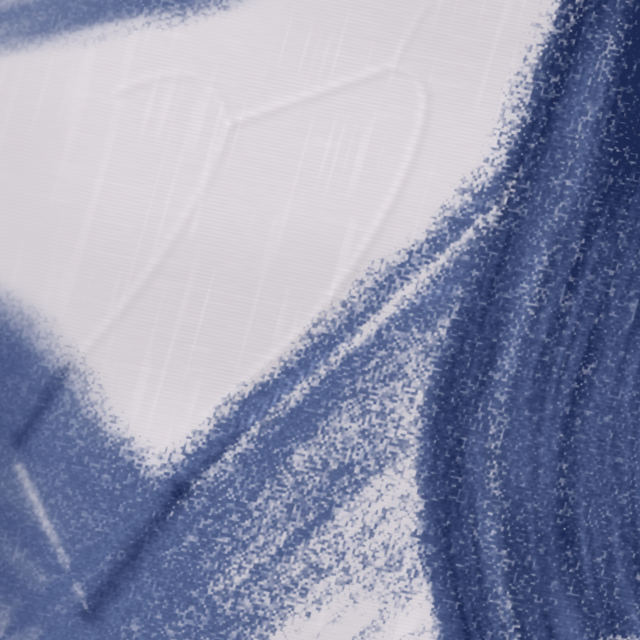
This texture is drawn by a three.js fragment shader. Its source:

```glsl
// Draped white linen with speckled indigo brush strokes, slubs and raised seams.
#define CLOTH vec3(0.862, 0.842, 0.864)
#define INK_MID vec3(0.40, 0.47, 0.65)
#define INK_DEEP vec3(0.10, 0.15, 0.315)
#define GRAIN 225.0
#define RIBS 165.0
#define SEAM_WIDTH 0.008
#define SPECKLE_EDGE 0.40
#define SOAK 0.22

varying vec2 vUv;

float hash(vec2 p) {
  vec3 q = fract(vec3(p.xyx) * 0.1031);
  q += dot(q, q.yzx + 33.33);
  return fract((q.x + q.y) * q.z);
}

float noise(vec2 p) {
  vec2 i = floor(p), f = fract(p);
  f = f * f * (3.0 - 2.0 * f);
  return mix(mix(hash(i), hash(i + vec2(1, 0)), f.x),
             mix(hash(i + vec2(0, 1)), hash(i + vec2(1, 1)), f.x), f.y);
}

float segment(vec2 p, vec2 a, vec2 b) {
  vec2 d = b - a;
  return length(p - a - d * clamp(dot(p - a, d) / dot(d, d), 0.0, 1.0));
}

// Distance to a quadratic curve, walked in short chords
float curve(vec2 p, vec2 a, vec2 b, vec2 c) {
  float d = 9.0;
  vec2 last = a;
  for (int i = 1; i <= 8; i++) {
    float t = float(i) / 8.0;
    vec2 next = mix(mix(a, b, t), mix(b, c, t), t);
    d = min(d, segment(p, last, next));
    last = next;
  }
  return d;
}

float bump(float d, float w) { return exp(-d * d / (w * w)); }

float smoothMin(float a, float b, float k) {
  float h = max(k - abs(a - b), 0.0) / k;
  return min(a, b) - h * h * k * 0.25;
}

// Raised seams on the bare cloth
float seams(vec2 p) {
  float d = curve(p, vec2(0.36, 0.81), vec2(0.50, 0.86), vec2(0.60, 0.895));
  d = min(d, curve(p, vec2(0.60, 0.895), vec2(0.685, 0.90), vec2(0.65, 0.79)));
  d = min(d, curve(p, vec2(0.65, 0.79), vec2(0.61, 0.66), vec2(0.48, 0.495)));
  d = min(d, segment(p, vec2(0.48, 0.495), vec2(0.32, 0.35)));
  float e = curve(p, vec2(0.18, 0.86), vec2(0.33, 0.93), vec2(0.355, 0.81));
  e = min(e, curve(p, vec2(0.355, 0.81), vec2(0.30, 0.64), vec2(0.13, 0.455)));
  e = min(e, segment(p, vec2(0.66, 0.99), vec2(0.61, 0.90)) + 0.004);
  return bump(d, SEAM_WIDTH) + 0.7 * bump(e, SEAM_WIDTH);
}

void main() {
  vec2 p = vUv;
  vec2 weave = vec2(dot(p, vec2(0.96, -0.27)), dot(p, vec2(0.2, 0.98)));
  float wobble = (noise(p * 14.0) - 0.5) * 0.02;

  // Stroke outlines: distances inside each painted area
  float bend = sqrt((p.y - 0.36) * (p.y - 0.36) + 0.004);
  float foot = max(0.25 - p.y, 0.0);
  float right = p.x - 0.645 - 0.165 * (p.y - 0.36 + bend) - 0.6 * foot * foot;
  float edge = smoothMin(0.25 + 1.1 * (p.y - 0.284), 0.79 + 0.32 * (p.y - 0.857), 0.06);
  float middle = (p.x - edge) * 0.67;
  float left = (0.583 - 0.9 * p.x - 1.2 * p.x * p.x - p.y) * 0.7;
  float top = p.y - 0.895 - 0.23 * p.x;

  // Ink density of each area, with bristle streaks along it
  float along = dot(p, vec2(0.74, 0.67));
  float bristle = noise(vec2(middle * 42.0, along * 3.5)) * 0.6
                + noise(vec2(middle * 95.0, along * 7.0)) * 0.4;
  float midInk = 0.58 - 0.20 * smoothstep(0.12, 0.40, middle) + (bristle - 0.5) * 0.75;
  midInk += 0.24 * bump(middle - 0.04, 0.018) - 0.24 * bump(middle - 0.068, 0.012);
  midInk += 0.18 * bump(middle - 0.11, 0.025) + 0.25 * smoothstep(0.36, 0.2, p.x);
  midInk -= 0.16 * smoothstep(0.50, 0.66, p.x) * smoothstep(0.62, 0.45, p.y);
  midInk -= 0.20 * smoothstep(0.16, 0.0, p.y) * smoothstep(0.34, 0.5, p.x);
  midInk *= smoothstep(-0.016, 0.045, middle + wobble);

  float strand = noise(vec2(right * 38.0, p.y * 3.0)) * 0.5
               + noise(vec2(right * 100.0, p.y * 7.0)) * 0.5;
  float spray = mix(0.022, 0.075, smoothstep(0.45, 0.7, p.y));
  float rightInk = 0.93 + (strand - 0.5) * 0.25 - 0.20 * bump(right - 0.12, 0.018);
  rightInk *= smoothstep(-0.015, spray, right + wobble * 0.5);

  float leftInk = (0.80 + 0.3 * (noise(vec2(left * 30.0, p.y * 9.0)) - 0.5))
                * smoothstep(-0.025, 0.085, left + wobble);
  float topInk = (0.66 + 0.5 * (noise(vec2(top * 50.0, p.x * 6.0)) - 0.5))
               * smoothstep(-0.02, 0.065, top + wobble) * smoothstep(0.5, 0.36, p.x);
  float density = max(max(midInk, rightInk), max(leftInk, topInk));

  // Creases where the ink is worn away or pooled
  float worn = bump(segment(p, vec2(0.03, 0.27), vec2(0.14, 0.04)), 0.009)
             + bump(length(p - vec2(0.0, 0.01)), 0.035)
             + bump(segment(p, vec2(0.94, 0.0), vec2(1.0, 0.0)), 0.007);
  float pooled = bump(segment(p, vec2(0.14, 0.04), vec2(0.28, 0.23)), 0.018)
               + 0.6 * bump(segment(p, vec2(0.28, 0.23), vec2(0.38, 0.33)), 0.012)
               + 0.7 * bump(segment(p, vec2(0.12, 0.45), vec2(0.03, 0.31)), 0.013);
  density += 0.2 * pooled * smoothstep(0.1, 0.5, density) - 0.35 * worn;

  // Speckle: ink catches on thread crossings, softer out of focus
  float grain = noise(weave * GRAIN) * 0.75 + noise(weave * GRAIN * 0.5 + 9.0) * 0.25;
  float speckle = smoothstep(grain - SPECKLE_EDGE, grain + SPECKLE_EDGE, density)
                * smoothstep(0.0, 0.25, density);
  float blur = 0.65 * smoothstep(0.3, 0.0, p.x) + 0.4 * smoothstep(0.85, 1.0, p.y) * step(p.x, 0.5);
  float soaked = smoothstep(0.0, 0.95, density);
  float ink = mix(speckle, soaked, min(SOAK + blur, 0.85));

  // Bare cloth: ribs, slubs and seam relief
  float focus = 1.0 - 0.8 * blur;
  float rib = sin(weave.y * RIBS * 6.2832) * (0.3 + 0.7 * noise(p * 30.0)) + noise(weave * vec2(60.0, 230.0)) - 0.5;
  float slub = smoothstep(0.66, 0.95, noise(vec2(weave.x * 120.0, weave.y * 7.0)))
             + 0.6 * smoothstep(0.82, 0.98, noise(vec2(weave.x * 11.0, weave.y * 120.0)));
  float seam = seams(p);
  float relief = seam - seams(p + vec2(-0.009, 0.006));
  float twist = sin((p.x * 0.35 + p.y) * 420.0) * seam;
  vec3 cloth = CLOTH - 0.03 * smoothstep(0.3, 0.9, noise(p * 4.0));
  cloth += focus * (0.012 * rib + 0.020 * slub) + 0.030 * relief + 0.008 * twist;

  // Ink shade: deep folds on the right, lighter bristle marks
  float deep = smoothstep(0.0, 0.06, right) * (0.42 + 0.8 * (0.5 - strand));
  deep += 0.38 * smoothstep(0.90, 1.0, p.x) * smoothstep(0.45, 0.85, p.y);
  deep += 0.25 * bump(right - 0.045, 0.03) - 0.25 * bump(right - 0.12, 0.02);
  deep += 0.4 * pooled + 0.15 * smoothstep(0.1, 0.0, p.x) * smoothstep(0.0, 0.1, left);
  deep += (0.5 - grain) * 0.45 * focus + 0.04 * rib * focus + 0.24;
  vec3 indigo = mix(INK_MID, INK_DEEP, clamp(deep, 0.0, 1.0));
  float fold = bump(curve(p, vec2(0.38, 0.33), vec2(0.55, 0.49), vec2(0.70, 0.55)), 0.008);
  indigo += 0.06 * fold * (1.0 + sin((p.x - p.y * 0.4) * 500.0));
  gl_FragColor = vec4(mix(cloth, indigo, clamp(ink, 0.0, 1.0) * 0.98), 1.0);
}
```
